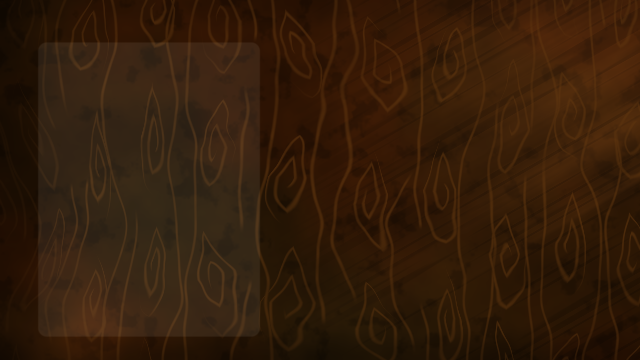
This background is drawn by a WebGL 1 fragment shader. Its source:

```glsl
precision highp float;
// Dark carved wood: wavering grain strokes and pointed spiral knots over mottled
// brown, warmed by slanted light from the upper right, with a translucent panel.
// Grain and knots share one warped column grid; colour comes from glows and noise.

uniform vec2 u_resolution;

#define COLUMN_WIDTH 0.185
#define KNOT_SPACING 0.36
#define STROKE_HALF 0.0033
#define STROKE_ALPHA 0.52
#define SPIRAL_TURNS 2.0
#define KNOT_POINT 0.45
#define PANEL_CENTER vec2(0.414, 0.4735)
#define PANEL_HALF vec2(0.308, 0.4086)
#define PANEL_RADIUS 0.024
#define PANEL_ALPHA 0.078
#define RAY_NORMAL vec2(-0.5, 0.866)

const vec3 WOOD = vec3(0.148, 0.076, 0.012);
const vec3 RUST = vec3(0.185, 0.077, 0.010);
const vec3 MOSS = vec3(0.128, 0.089, 0.024);
const vec3 STROKE = vec3(0.390, 0.220, 0.060);
const vec3 SUNLIGHT = vec3(0.142, 0.080, 0.032);
const vec3 EMBER = vec3(0.100, 0.046, 0.012);

float hash(vec2 p) {
  vec3 q = fract(p.xyx * 0.1031);
  q += dot(q, q.yzx + 33.33);
  return fract((q.x + q.y) * q.z);
}

float noise(vec2 p) {
  vec2 i = floor(p), f = fract(p);
  f = f * f * (3.0 - 2.0 * f);
  return mix(mix(hash(i), hash(i + vec2(1.0, 0.0)), f.x),
             mix(hash(i + vec2(0.0, 1.0)), hash(i + 1.0), f.x), f.y);
}

float fbm(vec2 p) {
  float sum = 0.0, amp = 0.5;
  for (int i = 0; i < 4; i++) {
    sum += amp * noise(p);
    p = p * 2.03 + 17.0;
    amp *= 0.5;
  }
  return sum;
}

float glow(vec2 p, vec2 center, vec2 size) {
  vec2 q = (p - center) / size;
  return exp(-dot(q, q));
}

float stroke(float dist, float pixel) {
  return 1.0 - smoothstep(STROKE_HALF - pixel, STROKE_HALF + pixel, dist);
}

// Two broken, wandering strokes beside each column border.
float grain(vec2 p, float pixel) {
  float border = floor(p.x / COLUMN_WIDTH + 0.5), ink = 0.0;
  for (int i = 0; i < 2; i++) {
    float side = float(i) * 2.0 - 1.0;
    float id = border * 2.0 + float(i) + 20.0;
    float sway = noise(vec2(id, p.y * 5.5)) - 0.5;
    float x = COLUMN_WIDTH * (border + 0.15 * side + 0.34 * sway);
    float drawn = smoothstep(0.20, 0.28, noise(vec2(id + 50.0, p.y * 3.6)));
    ink = max(ink, drawn * stroke(abs(p.x - x) * 0.93, pixel));
  }
  return ink;
}

// A tall, pointed spiral in each staggered cell.
float knot(vec2 p, float pixel) {
  float column = floor(p.x / COLUMN_WIDTH);
  float y = p.y / KNOT_SPACING + hash(vec2(column + 20.0, 3.0));
  vec2 id = vec2(column + 20.0, floor(y) + 5.0);
  vec2 q = vec2(fract(p.x / COLUMN_WIDTH) - 0.5, fract(y) - 0.5);
  q *= vec2(COLUMN_WIDTH, KNOT_SPACING);
  float tilt = 0.5 * (hash(id + 11.0) - 0.5);
  q = vec2(q.x + tilt * q.y, q.y - tilt * q.x);
  vec2 size = mix(vec2(0.038, 0.125), vec2(0.064, 0.178), vec2(hash(id), hash(id + 31.0)));
  q /= size;
  q.x *= (1.0 + 0.5 * q.y) * (hash(id + 7.0) < 0.5 ? -1.0 : 1.0);
  q += 0.22 * (vec2(noise(p * 20.0), noise(p * 20.0 + 40.0)) - 0.5);
  float len = max(length(q), 0.001);
  float r = mix(len, abs(q.x) + abs(q.y), KNOT_POINT);
  float phase = SPIRAL_TURNS * r - atan(q.y, q.x) / 6.2832 + hash(id + 3.0);
  float slope = SPIRAL_TURNS * length(mix(q / len, sign(q), KNOT_POINT) / size);
  float dist = abs(fract(phase + 0.5) - 0.5) / slope;
  float extent = smoothstep(0.16, 0.22, r) * (1.0 - smoothstep(1.0, 1.06, r));
  return extent * stroke(dist, pixel);
}

float roundedBox(vec2 p, vec2 halfSize, float radius) {
  vec2 q = abs(p) - halfSize + radius;
  return length(max(q, 0.0)) + min(max(q.x, q.y), 0.0) - radius;
}

void main() {
  float pixel = 1.0 / u_resolution.y;
  vec2 p = gl_FragCoord.xy * pixel;

  // Mottled wood with rusty and mossy stains, then small dark flecks
  vec3 color = mix(WOOD, RUST, smoothstep(0.35, 0.65, fbm(p * 3.0 + 9.0)));
  float moss = glow(p, vec2(0.95, 0.1), vec2(0.4, 0.25)) + glow(p, vec2(0.46, 0.4), vec2(0.25, 0.2));
  color = mix(color, MOSS, 0.75 * min(moss, 1.0));
  color *= 0.72 + 0.58 * fbm(p * 8.0);
  color *= 1.0 - 0.24 * smoothstep(0.52, 0.68, fbm(p * 19.0 + 30.0));

  // Slanted beams and warm glows
  float across = dot(p, RAY_NORMAL), along = dot(p, vec2(0.866, 0.5));
  float streaks = noise(vec2(across * 110.0, along * 2.0));
  float beams = 0.62 + 0.55 * noise(vec2(across * 13.0, 2.0)) + 0.22 * (streaks - 0.3);
  beams *= mix(0.42, 1.0, smoothstep(-0.47, -0.45, across));
  color += SUNLIGHT * beams * glow(p, vec2(1.66, 0.75), vec2(0.5, 0.42));
  color *= 1.0 - 0.16 * smoothstep(0.6, 0.8, streaks) * smoothstep(0.7, 1.2, p.x);
  color += EMBER * glow(p, vec2(0.2, 0.04), vec2(0.2, 0.14));
  color += 0.3 * EMBER * glow(p, vec2(1.2, 0.22), vec2(0.25, 0.15));

  // Carved strokes
  vec2 warped = p;
  warped.x += 0.16 * (noise(p * vec2(1.7, 2.6) + 4.0) - 0.5) + 0.016 * (noise(p * 13.0) - 0.5);
  float ink = max(grain(warped, pixel), knot(warped, pixel));
  float wear = 0.5 + 0.45 * noise(p * 5.0 + 60.0) + 0.3 * noise(p * 40.0);
  wear *= STROKE_ALPHA * mix(0.35, 1.0, smoothstep(0.05, 0.3, p.x));
  color = mix(color, max(STROKE, color * 1.2), ink * wear);

  // Shaded edges
  color *= mix(0.62, 1.0, smoothstep(-0.02, 0.22, p.x));
  color *= mix(0.75, 1.0, smoothstep(0.0, 0.1, p.y)) * mix(0.85, 1.0, smoothstep(1.0, 0.9, p.y));

  // Translucent panel
  float panel = roundedBox(p - PANEL_CENTER, PANEL_HALF, PANEL_RADIUS);
  color = mix(color, vec3(1.0, 0.97, 0.9), PANEL_ALPHA * (1.0 - smoothstep(-pixel, pixel, panel)));
  gl_FragColor = vec4(color, 1.0);
}
```
